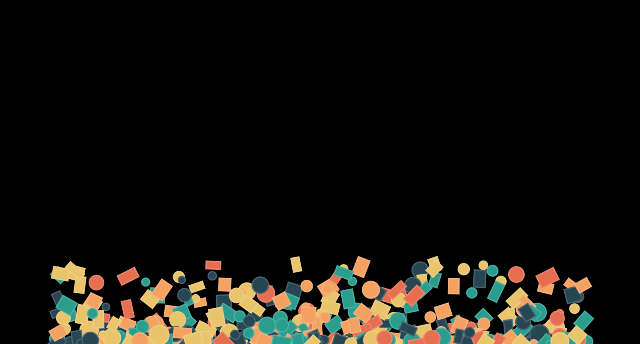
Give the GLSL for this background, as a WebGL 2 fragment shader.

```glsl
#version 300 es
precision highp float;
// A heap of flat confetti, discs and tilted cards, on a black ground.
// Each piece gets its place, size, tilt and colour from an integer hash;
// a power curve crowds the pieces towards the floor.
uniform vec2 u_resolution;
out vec4 outColor;

// Lengths are in canvas heights; x positions are fractions of the width.
const int PIECES = 390;
const float HEAP_LEFT = 0.086;
const float HEAP_RIGHT = 0.918;
const float HEAP_HEIGHT = 0.232;
const float HEAP_TOP = 0.29;
const float FLOOR_CROWDING = 3.0;
const float DISC_SHARE = 0.46;
const vec2 DISC_RADIUS = vec2(0.012, 0.030);
const vec2 CARD_SHORT = vec2(0.012, 0.023);
const vec2 CARD_LONG = vec2(0.019, 0.030);
const float OUTLINE_WIDTH = 0.0022;
const float OUTLINE_LIGHT = 0.16;
const uint SEED = 71u;

const vec3 CORAL  = vec3(0.906, 0.435, 0.318);
const vec3 ORANGE = vec3(0.957, 0.635, 0.380);
const vec3 YELLOW = vec3(0.914, 0.769, 0.416);
const vec3 TEAL   = vec3(0.165, 0.616, 0.561);
const vec3 NAVY   = vec3(0.149, 0.275, 0.325);

uint scramble(uint n) {
    n = n * 747796405u + 2891336453u;
    n = ((n >> ((n >> 28u) + 4u)) ^ n) * 277803737u;
    return (n >> 22u) ^ n;
}

// Random value in 0..1 for one property of one piece.
float random(int piece, uint property) {
    uint n = scramble(uint(piece) + scramble(property + SEED));
    return float(n >> 8u) / 16777216.0;
}

float boxDistance(vec2 p, vec2 halfSize) {
    vec2 d = abs(p) - halfSize;
    return length(max(d, 0.0)) + min(max(d.x, d.y), 0.0);
}

vec3 pieceColor(float pick) {
    if (pick < 0.17) return CORAL;
    if (pick < 0.36) return ORANGE;
    if (pick < 0.57) return YELLOW;
    if (pick < 0.78) return TEAL;
    return NAVY;
}

// Signed distance to a disc or a tilted card centred on the origin.
float pieceDistance(vec2 p, int piece) {
    float size = random(piece, 3u);
    if (random(piece, 2u) < DISC_SHARE) {
        return length(p) - mix(DISC_RADIUS.x, DISC_RADIUS.y, size);
    }
    float tilt = 3.14159 * random(piece, 4u);
    float c = cos(tilt), s = sin(tilt);
    vec2 halfSize = vec2(mix(CARD_SHORT.x, CARD_SHORT.y, size),
                         mix(CARD_LONG.x, CARD_LONG.y, random(piece, 5u)));
    return boxDistance(mat2(c, -s, s, c) * p, halfSize);
}

void main() {
    vec2 p = gl_FragCoord.xy / u_resolution.y;
    float aspect = u_resolution.x / u_resolution.y;
    float pixel = 1.0 / u_resolution.y;
    vec3 color = vec3(0.0);

    // Paint the pieces in order, later ones on top.
    if (p.y < HEAP_TOP) {
        for (int i = 0; i < PIECES; i++) {
            // Golden-ratio steps spread the pieces evenly along the floor.
            float along = fract(float(i) * 0.618034 + 0.02 * random(i, 0u));
            vec2 center = vec2(aspect * mix(HEAP_LEFT, HEAP_RIGHT, along),
                               HEAP_HEIGHT * pow(random(i, 1u), FLOOR_CROWDING));
            vec2 local = p - center;
            if (dot(local, local) > 0.002) continue;

            float d = pieceDistance(local, i);
            float fill = 1.0 - smoothstep(-0.5 * pixel, 0.5 * pixel, d);
            float rim = smoothstep(-OUTLINE_WIDTH - pixel, -OUTLINE_WIDTH, d);
            vec3 base = pieceColor(random(i, 6u));
            color = mix(color, mix(base, vec3(1.0), OUTLINE_LIGHT * rim), fill);
        }
    }
    outColor = vec4(color, 1.0);
}
```
